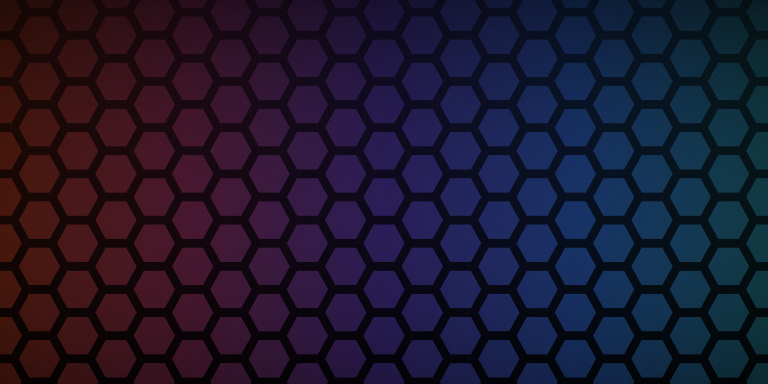
Reproduce this pattern procedurally as a Shadertoy shader.

```glsl
// Dark honeycomb of flat-topped cells over a rust-to-teal gradient with a soft vignette.

float hash(vec2 p) {
    vec3 q = fract(p.xyx * 0.1031);
    q += dot(q, q.yzx + 33.33);
    return fract((q.x + q.y) * q.z);
}

// Distance from the nearest cell border: 0 on the border, 1 at a cell centre.
float honeycomb(vec2 p) {
    float column = floor(p.x + 0.5);
    p.x -= column;
    p.y += 0.5 * mod(column, 2.0);
    p.y -= floor(p.y + 0.5);
    p = abs(p);
    return abs(1.0 - max(1.5 * p.x + p.y, 2.0 * p.y));
}

// Five evenly spaced colours from left to right.
vec3 spectrum(float x) {
    vec3 rust = vec3(0.31, 0.10, 0.05);
    vec3 plum = vec3(0.27, 0.09, 0.18);
    vec3 violet = vec3(0.16, 0.11, 0.33);
    vec3 blue = vec3(0.09, 0.19, 0.39);
    vec3 teal = vec3(0.07, 0.25, 0.29);
    float t = 4.0 * x;
    vec3 color = mix(rust, plum, clamp(t, 0.0, 1.0));
    color = mix(color, violet, clamp(t - 1.0, 0.0, 1.0));
    color = mix(color, blue, clamp(t - 2.0, 0.0, 1.0));
    return mix(color, teal, clamp(t - 3.0, 0.0, 1.0));
}

void mainImage(out vec4 fragColor, in vec2 fragCoord) {
    vec2 uv = fragCoord / iResolution.xy;
    vec2 p = fragCoord / iResolution.y;
    float aspect = iResolution.x / iResolution.y;

    // Cell interiors, with edges softened over one pixel
    vec2 grid = (p - vec2(0.5 * aspect, 0.487)) / vec2(0.0997, 0.1204);
    float blur = 9.0 / iResolution.y;
    float cell = smoothstep(0.19 - blur, 0.19 + blur, honeycomb(grid));

    // Light falls off towards the canvas edges
    vec2 offset = (uv - vec2(0.5, 0.44)) * 2.0;
    float light = 1.04 - 0.36 * offset.y * offset.y - 0.14 * pow(abs(offset.x), 4.0);
    vec3 color = spectrum(uv.x) * light;

    // Borders fade from near black below to a dim tint above
    color *= mix(mix(0.12, 0.52, uv.y), 1.0, cell);

    // Faint grain
    color += (hash(floor(p * 256.0)) - 0.5) * 0.008;
    fragColor = vec4(color, 1.0);
}
```
